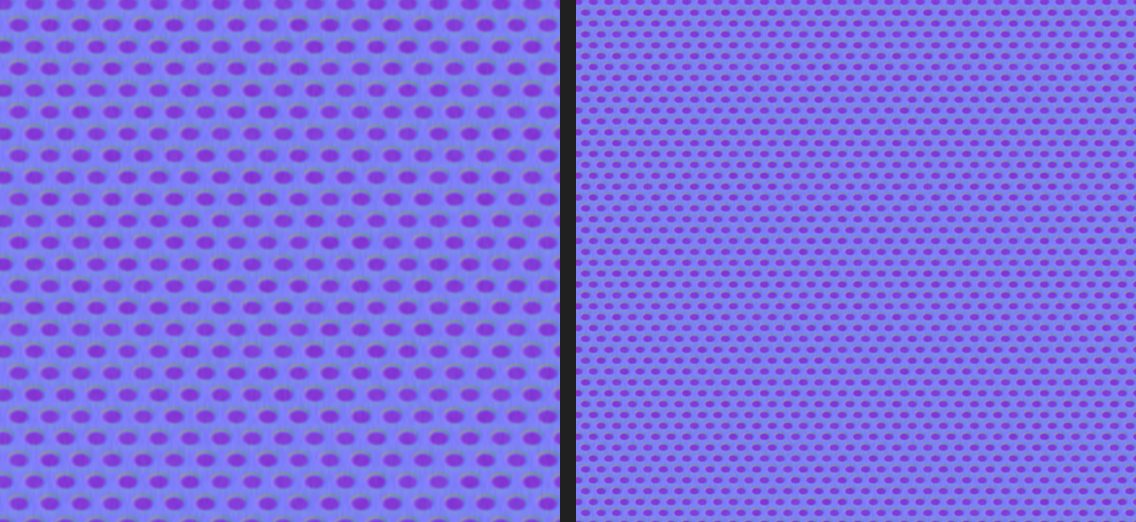
Left, the tile; right, the same tile 2 across and 2 down.
A Shadertoy shader for this texture map:

```glsl
const vec2  REPEATS      = vec2(18.0, 24.0);   // dents across, rows down
const vec2  SHIFT        = vec2(0.11, -0.10);  // lattice offset in cells
const float CELL_ASPECT  = 1.43;               // cell width over row height
const vec3  FLAT_COLOR   = vec3(0.500, 0.490, 0.980);
const vec3  DENT_DELTA   = vec3(0.010, -0.260, -0.140);
const vec3  RIM_DELTA    = vec3(-0.015, 0.070, -0.300);
const vec3  HALO_DELTA   = vec3(-0.025, 0.060, -0.090);
const vec2  DENT_RADII   = vec2(0.486, 0.335); // in row heights
const float DENT_DROP    = -0.067;
const vec2  RIM_RADII    = vec2(0.486, 0.370);
const float RIM_DROP     = -0.033;
const float RIM_WIDTH    = 0.21;
const vec2  HALO_RADII   = vec2(0.50, 0.14);
const float HALO_DROP    = -0.47;
const float SIDE_TILT    = 0.11;               // red slope from left to right
const float DENT_VARIETY = 0.14;
const vec2  STREAK_CELLS = vec2(216.0, 72.0);
const float STREAK_DEPTH = 0.035;

float hash(vec2 p) {
    return fract(sin(dot(p, vec2(127.1, 311.7))) * 43758.5453);
}

// Value noise whose lattice wraps at the given whole period
float wrappedNoise(vec2 p, vec2 period) {
    vec2 i = floor(p);
    vec2 f = fract(p);
    f = f * f * (3.0 - 2.0 * f);
    vec2 a = mod(i, period);
    vec2 b = mod(i + 1.0, period);
    return mix(mix(hash(a), hash(vec2(b.x, a.y)), f.x),
               mix(hash(vec2(a.x, b.y)), hash(b), f.x), f.y);
}

// Colour change around one dent; q is measured in row heights
vec3 dentShade(vec2 q, float strength) {
    // Soft bowl
    float bowlDist = length((q - vec2(0.0, DENT_DROP)) / DENT_RADII);
    float bowl = 1.0 - smoothstep(0.55, 1.15, bowlDist);

    // Rim, grey on its upper arc and tinted by its sideways slope
    vec2 rimPos = (q - vec2(0.0, RIM_DROP)) / RIM_RADII;
    float rimDist = length(rimPos);
    vec2 slope = rimPos / max(rimDist, 0.001);
    float offset = (rimDist - 1.0) / RIM_WIDTH;
    float rim = exp(-offset * offset);
    float upper = smoothstep(-0.1, 0.85, slope.y);

    // Pale strip below
    vec2 haloPos = (q - vec2(0.0, HALO_DROP)) / HALO_RADII;
    float halo = exp(-dot(haloPos, haloPos));

    vec3 shade = DENT_DELTA * bowl + RIM_DELTA * rim * upper;
    shade.r -= SIDE_TILT * slope.x * rim * mix(0.5, 1.0, upper);
    return shade * strength + HALO_DELTA * halo;
}

void mainImage(out vec4 fragColor, in vec2 fragCoord) {
    vec2 uv = fragCoord / iResolution.xy;
    vec2 grid = uv * REPEATS - SHIFT;
    vec3 color = FLAT_COLOR;
    float row = floor(grid.y + 0.5);

    // Staggered rows; neighbours overlap without a break
    for (int j = -1; j <= 1; j++) {
        float y = row + float(j);
        float stagger = 0.5 * mod(y, 2.0);
        float column = floor(grid.x - stagger + 0.5);
        for (int i = -1; i <= 1; i++) {
            float x = column + float(i);
            vec2 q = (grid - vec2(x + stagger, y)) * vec2(CELL_ASPECT, 1.0);
            float variety = hash(mod(vec2(x, y), REPEATS)) - 0.5;
            color += dentShade(q, 1.0 + DENT_VARIETY * variety);
        }
    }

    // Fine upright streaks
    float streak = wrappedNoise(uv * STREAK_CELLS, STREAK_CELLS) - 0.5;
    color += STREAK_DEPTH * streak * vec3(0.8, 1.0, 0.6);

    fragColor = vec4(clamp(color, 0.0, 1.0), 1.0);
}
```
